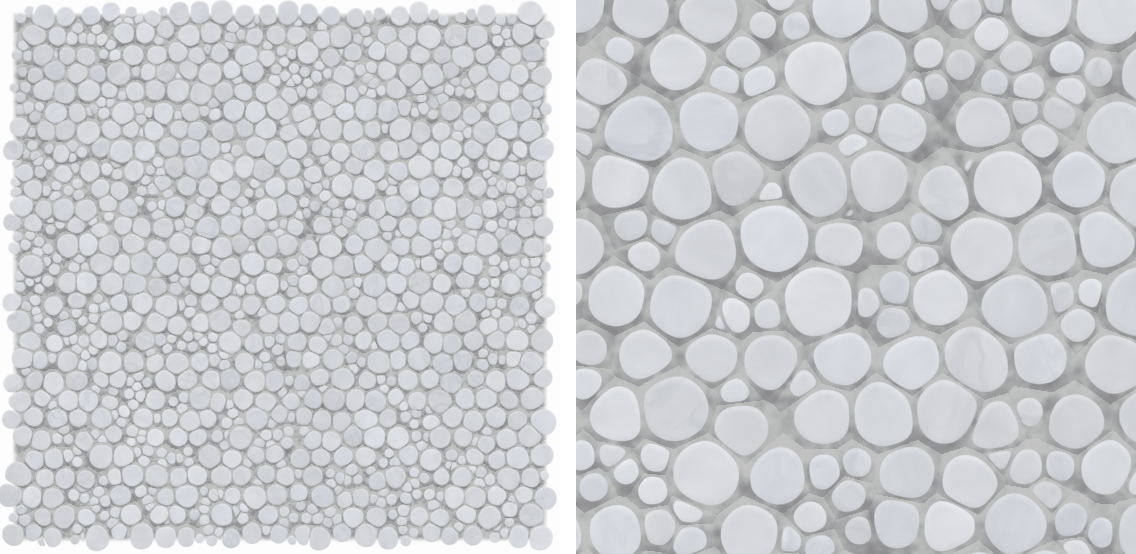
Left: the whole. Right: its middle third, enlarged.
A WebGL 2 fragment shader for this pattern:

```glsl
#version 300 es
precision highp float;
// Sheet of pale marble pebble mosaic with a ragged edge on a white ground.
// Pebbles are rounded cells of a power diagram: a jittered hexagonal grid in
// which some cells are split into two or three smaller stones.
uniform vec2 u_resolution;
out vec4 fragColor;

const float CELL = 0.0395;         // grid spacing, in canvas widths
const float ROW_HEIGHT = 0.87;     // row spacing, in cells
const float MARGIN = 0.020;        // closest stone centre to the canvas border
const float JITTER = 0.30;
const float TRIPLE_SHARE = 0.20;   // cells holding three small stones
const float PAIR_SHARE = 0.24;     // cells holding a medium and a small stone
const float ROUNDNESS = 0.15;      // corner rounding, relative to stone radius
const float HALF_GAP = 0.020;      // half the joint width, in cells
const vec3 PAPER = vec3(0.992);
const vec3 STONE = vec3(0.836, 0.844, 0.862);
const vec3 VEIN = vec3(0.66, 0.675, 0.705);
const vec3 GROUT_LIGHT = vec3(0.755, 0.76, 0.757);
const vec3 GROUT_DARK = vec3(0.54, 0.54, 0.55);

vec3 hash3(vec2 p, int salt) {
    uvec3 v = uvec3(ivec3(ivec2(floor(p)), salt)) * 1664525u + 1013904223u;
    v.x += v.y * v.z; v.y += v.z * v.x; v.z += v.x * v.y;
    v ^= v >> 16u;
    v.x += v.y * v.z; v.y += v.z * v.x; v.z += v.x * v.y;
    return vec3(v >> 8u) / 16777216.0;
}

float noise(vec2 p) {
    vec2 i = floor(p), f = fract(p);
    f = f * f * (3.0 - 2.0 * f);
    return mix(mix(hash3(i, 9).x, hash3(i + vec2(1, 0), 9).x, f.x),
               mix(hash3(i + vec2(0, 1), 9).x, hash3(i + vec2(1, 1), 9).x, f.x), f.y);
}

float fbm(vec2 p) {
    float sum = 0.0, amp = 0.5;
    for (int i = 0; i < 4; i++) {
        sum += amp * noise(p);
        p = mat2(1.6, 1.2, -1.2, 1.6) * p + 7.3;
        amp *= 0.5;
    }
    return sum / 0.9375;
}

// Distance inside the sheet (positive) to the canvas border.
float borderDistance(vec2 uv) {
    vec2 size = vec2(1.0, u_resolution.y / u_resolution.x);
    vec2 d = min(uv, size - uv);
    return min(d.x, d.y);
}

// Stone k of a cell: centre in xy, radius in z; a zero radius means no stone.
vec3 pebble(vec2 cell, int k) {
    vec3 h = hash3(cell, 1), kind = hash3(cell, 2);
    vec2 centre = vec2(cell.x + 0.5 * mod(cell.y, 2.0), cell.y * ROW_HEIGHT);
    centre += JITTER * (h.xy - 0.5);
    float angle = 6.2832 * h.z, radius = mix(0.42, 0.60, kind.y);
    if (kind.x < TRIPLE_SHARE) {
        angle += 2.0944 * float(k);
        centre += 0.29 * vec2(cos(angle), sin(angle));
        radius = mix(0.20, 0.28, hash3(cell, 3 + k).x);
    } else if (kind.x < TRIPLE_SHARE + PAIR_SHARE) {
        vec2 axis = vec2(cos(angle), sin(angle));
        centre += axis * (k == 0 ? 0.14 : -0.44);
        radius = k == 0 ? mix(0.38, 0.46, kind.y) : 0.21;
        if (k == 2) radius = 0.0;
    } else if (k > 0) radius = 0.0;
    if (borderDistance(centre * CELL) < MARGIN) radius = 0.0;
    return vec3(centre, radius);
}

void main() {
    vec2 uv = gl_FragCoord.xy / u_resolution.x;
    vec2 q = uv / CELL;
    float pixel = 1.0 / (u_resolution.x * CELL);
    float row = floor(q.y / ROW_HEIGHT + 0.5);
    vec2 base = vec2(floor(q.x - 0.5 * mod(row, 2.0) + 0.5), row);

    // Owner: the stone with the least power distance.
    vec3 owner = vec3(0.0);
    float best = 1e5;
    for (int n = 0; n < 75; n++) {
        vec3 s = pebble(base + vec2(n % 5 - 2, (n / 5) % 5 - 2), n / 25);
        vec2 toStone = q - s.xy;
        float power = dot(toStone, toStone) - s.z * s.z;
        if (s.z > 0.0 && power < best) { best = power; owner = s; }
    }

    // Rounded inner distance: soft minimum over cell sides and an outer circle.
    vec2 rel = q - owner.xy;
    float soft = ROUNDNESS * max(owner.z, 0.1);
    float sum = exp(-(owner.z * 1.12 - length(rel)) / soft);
    for (int n = 0; n < 75; n++) {
        vec3 s = pebble(base + vec2(n % 5 - 2, (n / 5) % 5 - 2), n / 25);
        vec2 axis = s.xy - owner.xy;
        float span = length(axis);
        if (s.z <= 0.0 || span < 0.001) continue;
        float side = 0.5 * (span + (owner.z * owner.z - s.z * s.z) / span);
        sum += exp(-(side - dot(rel, axis) / span) / soft);
    }
    float inner = -soft * log(sum) - HALF_GAP;
    float cover = smoothstep(-0.9 * pixel, 0.9 * pixel, inner);

    // Joints: mottled mesh, shaded beneath each stone, fading out at the border.
    vec2 outward = rel / max(length(rel), 0.001);
    float shade = 0.62 * fbm(q * 3.0) + 0.22 * noise(q * 9.0) - 0.16 * outward.y;
    vec3 grout = mix(GROUT_LIGHT, GROUT_DARK, smoothstep(0.18, 0.85, shade));
    float sheet = smoothstep(0.020, 0.034, borderDistance(uv));
    vec3 color = mix(PAPER, grout, sheet);

    // Marble: tone per stone, broad drift, soft clouds and a few grey veins.
    vec3 h = hash3(owner.xy * 64.0, 5);
    float turn = 6.2832 * h.x;
    vec2 m = mat2(cos(turn), sin(turn), -sin(turn), cos(turn)) * rel + 40.0 * h.yz;
    float cloud = fbm(m * vec2(1.5, 3.0));
    float vein = smoothstep(0.12, 0.0, abs(fbm(m * vec2(1.2, 2.4) + 15.0) - 0.5));
    float greyness = smoothstep(0.55, 1.0, h.z);
    vec3 stone = STONE + 0.038 * (h.y - 0.5) + 0.05 * (fbm(uv * 5.0) - 0.5);
    stone += 0.055 * (cloud - 0.5) + vec3(-0.007, 0.0, 0.010) * (h.x - 0.4);
    stone = mix(stone, VEIN, greyness * (0.10 + 0.32 * vein * cloud));
    float rim = 1.0 - smoothstep(0.0, 0.11, inner);
    stone += rim * (0.012 + 0.035 * outward.y);

    fragColor = vec4(mix(color, stone, cover), 1.0);
}
```
